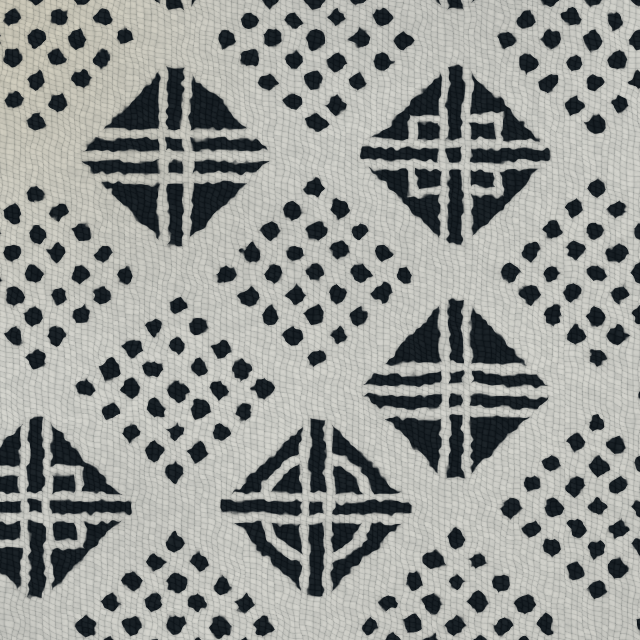
Write a Shadertoy shader that draws this pattern.

```glsl
#define PITCH vec2(0.219, 0.1835)   // half-drop lattice spacing
#define FIRST vec2(0.055, 0.060)    // first motif, from the top left
#define DOT_STEP vec2(3.47, 3.27)
#define DOT_SIZE 1.55
#define CROSS_SIZE vec2(14.7, 13.9)
#define STITCH vec2(0.0098, 0.0088)
#define WOBBLE 0.65
#define IVORY vec3(0.815, 0.815, 0.79)
#define IVORY_SHADE vec3(0.60, 0.61, 0.595)
#define NAVY vec3(0.13, 0.16, 0.18)
#define NAVY_SHADE vec3(0.045, 0.07, 0.09)

float hash(vec2 p) {
    vec3 q = fract(vec3(p.xyx) * 0.1031);
    q += dot(q, q.yzx + 33.33);
    return fract((q.x + q.y) * q.z);
}

vec2 hash2(vec2 p) {
    return vec2(hash(p), hash(p + 47.3));
}

float noise(vec2 p) {
    vec2 i = floor(p), f = fract(p);
    f = f * f * (3.0 - 2.0 * f);
    return mix(mix(hash(i), hash(i + vec2(1, 0)), f.x),
               mix(hash(i + vec2(0, 1)), hash(i + vec2(1, 1)), f.x), f.y);
}

vec2 noise2(vec2 p) {
    return vec2(noise(p), noise(p + 71.7)) - 0.5;
}

// Five by five diagonal grid of small pointed lozenges
float dotGrid(vec2 p, vec2 cell) {
    vec2 g = p / DOT_STEP;
    vec2 id = clamp(round(vec2(g.x + g.y, g.x - g.y) * 0.5), -2.0, 2.0);
    vec2 seed = id + cell * 13.0 + 90.0;
    vec2 e = p - vec2(id.x + id.y, id.x - id.y) * DOT_STEP;
    e -= (hash2(seed) - 0.5) * 0.5;
    float turn = 0.15 + 0.4 * (hash(seed + 9.0) - 0.5);
    e = abs(mat2(cos(turn), -sin(turn), sin(turn), cos(turn)) * e);
    float size = DOT_SIZE + 0.3 * (hash(seed + 5.0) - 0.5);
    return 0.62 * (e.x + e.y) + 0.4 * max(e.x, e.y) - size;
}

// Dark diamond crossed by pale cords; open ones also carry a frame
float crossDiamond(vec2 p, bool solid, bool ringed) {
    vec2 a = abs(p);
    vec2 edge = a - CROSS_SIZE;
    float body = max((a.x + a.y - 15.4) * 0.7, max(edge.x, edge.y));
    float cords = abs(a.x - 1.85) - 0.72;
    if (solid) {
        cords = min(cords, min(a.y - 0.85, abs(a.y - 3.45) - 0.8));
    } else {
        cords = min(cords, abs(a.y - 1.65) - 0.72);
        float frame = ringed ? abs(length(a) - 8.3) - 0.85
                             : abs(max(a.x - 6.7, a.y - 5.7)) - 0.7;
        frame = max(frame, max(1.5 - a.x, 1.3 - a.y));
        cords = min(cords, frame);
    }
    return max(body, -cords);
}

// Signed distance to dark yarn, in hundredths of the canvas
float motif(vec2 uv) {
    vec2 q = (vec2(uv.x, 1.0 - uv.y) - FIRST) / PITCH;
    vec2 k = floor(vec2(q.x + q.y, q.x - q.y) * 0.5 + 0.5);
    vec2 cell = vec2(k.x + k.y, k.x - k.y);
    vec2 p = (q - cell) * PITCH * 100.0;
    p -= (hash2(cell + 20.0) - 0.5) * 0.5;

    // Crosses fill the upper odd rows, then step into the lower rows
    bool crossed = abs(cell.y) == 1.0
                || (cell.y == 3.0 && cell.x == 3.0)
                || (cell.y == 4.0 && cell.x < 3.0);
    return crossed ? crossDiamond(p, cell.x == cell.y, cell.x == 2.0)
                   : dotGrid(p, cell);
}

// Rounded stitches in staggered, gently wavering columns
float stitchRelief(vec2 uv) {
    vec2 s = uv / STITCH + noise2(uv * 38.0) * 0.9;
    float column = floor(s.x);
    s.y += 0.5 * mod(column, 2.0) + 0.35 * hash(vec2(column, 3.0));
    s.y += 0.35 * fract(s.x);
    vec2 f = abs(fract(s) - 0.5) * 2.0;
    float dome = 1.0 - 0.5 * pow(f.x, 4.0) - 0.4 * pow(f.y, 4.0);
    return dome - 0.22 * hash(floor(s) + 200.0);
}

void mainImage(out vec4 fragColor, in vec2 fragCoord) {
    vec2 uv = fragCoord / iResolution.y;

    // Hand-woven edges
    vec2 bend = noise2(uv * 115.0) * WOBBLE + noise2(uv * 30.0) * WOBBLE;
    float d = motif(uv + bend * 0.01);
    float soft = max(0.16, 75.0 / iResolution.y);
    float ink = 1.0 - smoothstep(-soft, soft, d);

    // Yarn shading and fibre grain
    float relief = stitchRelief(uv);
    relief += 0.14 * (noise(uv * 330.0) - 0.5);
    relief = clamp(relief, 0.0, 1.0);
    vec3 pale = mix(IVORY_SHADE, IVORY, relief);
    vec3 dark = mix(NAVY_SHADE, NAVY, relief * relief * 0.8);

    // Uneven dye, warmer toward the upper left
    pale *= 0.98 + 0.05 * noise(uv * 5.0);
    float warmth = smoothstep(0.5, 0.0, uv.x) * smoothstep(0.4, 1.0, uv.y);
    pale *= mix(vec3(1.0), vec3(1.0, 0.98, 0.93), warmth);

    // Slight hollow along the pale side of each motif
    pale *= 1.0 - 0.1 * (1.0 - smoothstep(0.0, 0.6, d));
    fragColor = vec4(mix(pale, dark, ink), 1.0);
}
```
